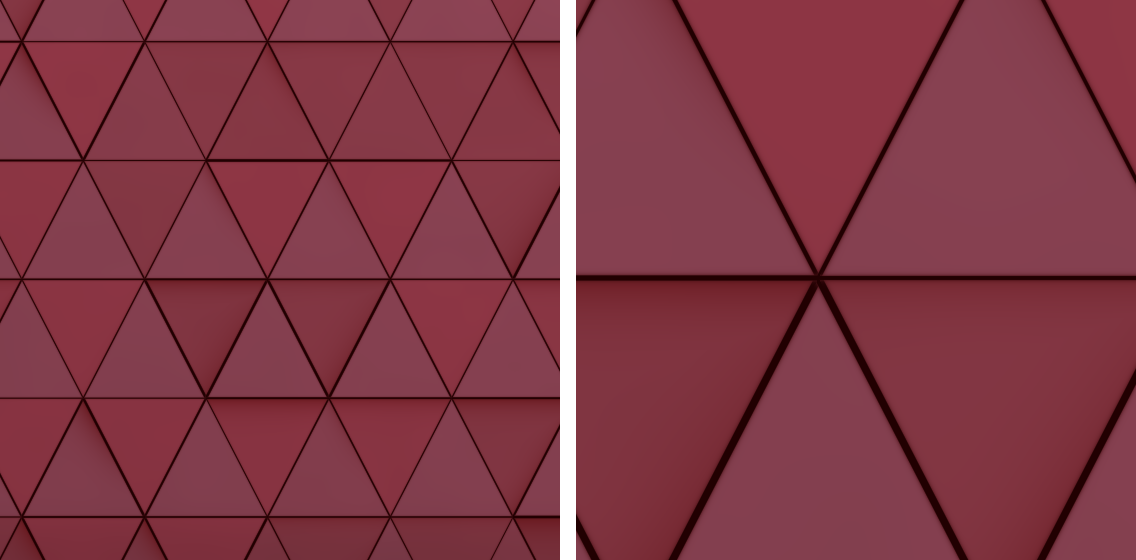
Left: the whole. Right: its middle third, enlarged.
Give the GLSL for this pattern, as a WebGL 1 fragment shader.

```glsl
precision highp float;
// Wall of triangular metal tiles set at slightly different heights.
// A skewed lattice splits into up and down triangles; the height steps between
// neighbours set the gap widths and the soft shadows, lit from the upper right.

uniform vec2 u_resolution;

const vec2 TILE = vec2(0.2193, 0.2122);    // base and height of one triangle
const vec2 ORIGIN = vec2(0.0390, 0.0768);  // one lattice corner
const vec3 PLUM = vec3(0.525, 0.252, 0.315);
const vec3 BRICK = vec3(0.515, 0.215, 0.265);
const vec3 CRIMSON = vec3(0.550, 0.208, 0.265);
const vec3 SHADOW = vec3(0.390, 0.065, 0.080);
const vec3 RIM = vec3(0.300, 0.070, 0.090);
const vec3 GAP = vec3(0.130, 0.000, 0.005);

float hash(vec2 p) {
  return fract(sin(dot(p, vec2(41.3, 289.1))) * 4375.85);
}

float valueNoise(vec2 p) {
  vec2 i = floor(p);
  vec2 f = fract(p);
  f = f * f * (3.0 - 2.0 * f);
  return mix(mix(hash(i), hash(i + vec2(1.0, 0.0)), f.x),
             mix(hash(i + vec2(0.0, 1.0)), hash(i + 1.0), f.x), f.y);
}

// Height of an upward tile: whole rows rise and sink together.
float upHeight(vec2 cell) {
  float spread = 0.6 * (hash(cell + 7.0) - 0.5);
  return clamp(0.55 + 0.3 * sin(1.6 * cell.y) + spread, 0.0, 1.0);
}

// Height of a downward tile: higher towards the left.
float downHeight(vec2 cell) {
  float x = ORIGIN.x + TILE.x * (cell.x + 0.5 * cell.y + 1.0);
  float spread = 0.9 * (hash(cell + 23.0) - 0.5);
  return clamp(0.45 + 0.6 * (0.5 - x) + spread, 0.0, 1.0);
}

// Shadow cast over an edge by a neighbour standing higher by 'rise'.
float castShadow(float edgeDistance, float rise) {
  float drop = clamp(rise, 0.0, 1.0);
  float reach = 0.006 + 0.034 * drop;
  return smoothstep(0.0, 0.45, drop) * exp(-edgeDistance / reach);
}

// Darkens a face to its rim, then to the open gap along one edge.
vec3 drawEdge(vec3 colour, float edgeDistance, float rise, float pixel) {
  float gap = mix(0.0006, 0.0022, clamp(abs(rise) * 1.6, 0.0, 1.0));
  float rim = exp(-max(edgeDistance - gap, 0.0) / 0.0011);
  float open = 1.0 - smoothstep(gap - 0.7 * pixel, gap + 0.7 * pixel, edgeDistance);
  return mix(mix(colour, RIM, 0.75 * rim), GAP, open);
}

void main() {
  vec2 uv = gl_FragCoord.xy / u_resolution;
  float pixel = 1.0 / min(u_resolution.x, u_resolution.y);

  // Skewed lattice coordinates
  vec2 grid = (uv - ORIGIN) / TILE;
  grid.x -= 0.5 * grid.y;
  vec2 cell = floor(grid);
  vec2 f = fract(grid);
  bool pointsUp = f.x + f.y < 1.0;
  float slantHeight = TILE.x * TILE.y / length(vec2(0.5 * TILE.x, TILE.y));

  // Edge distances and neighbour steps, ordered left, right, horizontal
  vec3 edges;
  vec3 rises;
  vec3 face;
  float shade;
  if (pointsUp) {
    float own = upHeight(cell);
    edges = vec3(f.x, 1.0 - f.x - f.y, f.y);
    rises = vec3(downHeight(cell - vec2(1.0, 0.0)), downHeight(cell),
                 downHeight(cell - vec2(0.0, 1.0))) - own;
    face = mix(BRICK, PLUM, smoothstep(0.20, 0.45, own));
  } else {
    float own = downHeight(cell);
    edges = vec3(f.x + f.y - 1.0, 1.0 - f.x, 1.0 - f.y);
    rises = vec3(upHeight(cell), upHeight(cell + vec2(1.0, 0.0)),
                 upHeight(cell + vec2(0.0, 1.0))) - own;
    face = mix(BRICK, CRIMSON, smoothstep(0.40, 0.65, own));
  }
  edges *= vec3(slantHeight, slantHeight, TILE.y);

  // Shadows fall from the right edge, and from the top edge of downward tiles
  if (pointsUp) {
    shade = castShadow(edges.y, rises.y) * smoothstep(0.1, 1.0, f.y);
  } else {
    float side = castShadow(edges.y, rises.y) * (1.0 - 0.7 * f.y);
    shade = max(0.6 * side, castShadow(edges.z, rises.z));
  }

  // Broad light falloff and faint unevenness of the coating
  float light = 0.94 + 0.08 * uv.y + 0.03 * uv.x;
  light *= mix(0.93, 1.0, smoothstep(0.0, 0.12, uv.y));
  light += 0.02 * (valueNoise(uv * 14.0) - 0.5);
  vec3 colour = mix(face * light, SHADOW, 0.8 * shade);

  colour = drawEdge(colour, edges.x, rises.x, pixel);
  colour = drawEdge(colour, edges.y, rises.y, pixel);
  colour = drawEdge(colour, edges.z, rises.z, pixel);
  gl_FragColor = vec4(colour, 1.0);
}
```
